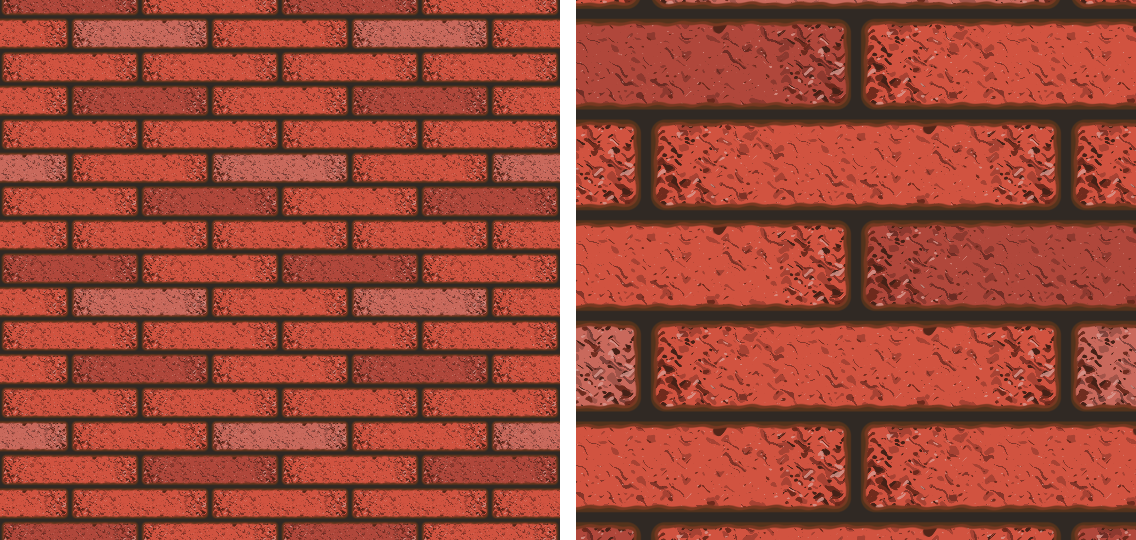
Left: the whole. Right: its middle third, enlarged.
This texture is drawn by a Shadertoy shader. Its source:

```glsl
vec3 hash3(vec2 p) {
    vec3 q = fract(vec3(p.xyx) * vec3(0.1031, 0.1030, 0.0973));
    q += dot(q, q.yxz + 33.33);
    return fract((q.xxy + q.yzz) * q.zyx);
}

// Cellular flecks: one dot of random size per cell, stretched by scale
float flecks(vec2 p, vec2 scale, float amount, float seed, float px) {
    vec2 q = p * scale, cell = floor(q);
    float d = 1.0;
    for (int j = -1; j <= 1; j++)
    for (int i = -1; i <= 1; i++) {
        vec2 c = cell + vec2(i, j);
        vec3 h = hash3(c + seed);
        d = min(d, length(q - c - h.xy) - amount * (h.z * 1.3 - 0.3));
    }
    float soft = px * 0.6 * min(scale.x, scale.y);
    return smoothstep(soft, -soft, d);
}

// Fired-clay colour, cycling every eight rows and two columns
vec3 brickColor(float row, float col) {
    float m = mod(row, 8.0);
    bool odd = mod(col, 2.0) > 0.5;
    if ((m == 0.0 && !odd) || ((m == 3.0 || m == 6.0) && odd)) return vec3(0.69, 0.28, 0.23);
    if ((m == 1.0 && odd) || (m == 5.0 && !odd)) return vec3(0.79, 0.41, 0.36);
    return vec3(0.82, 0.325, 0.25);
}

void mainImage(out vec4 fragColor, in vec2 fragCoord) {
    vec2 uv = fragCoord / iResolution.xy;
    float px = 16.095 / iResolution.y;

    // Running bond, rows counted from the top; one unit is a row height
    float r = (1.0 - uv.y) * 16.095 + 0.497;
    float row = floor(r);
    float c = uv.x * 4.0 + 0.5 * mod(row, 2.0);
    vec2 p = vec2((fract(c) - 0.5) * 4.165, 0.5 - fract(r));

    // Distance inward from the joint centre, with a ragged rim
    vec2 q = abs(p) - vec2(2.0825, 0.5) + 0.19;
    float inside = 0.19 - length(max(q, 0.0)) - min(max(q.x, q.y), 0.0);
    float ragged = inside + 0.007 * (sin(p.x * 11.0 + p.y * 7.0) + sin(p.x * 27.0 - p.y * 19.0));

    // Wear gathers at both ends and along the lower edge
    float ends = smoothstep(0.9, 2.0, abs(p.x));
    float wear = max(ends, 0.55 * smoothstep(-0.12, -0.42, p.y));
    vec2 w = p + 0.025 * sin(p.yx * vec2(29.0, 21.0)) + 0.012 * sin(p.yx * 53.0);
    vec2 slant = mat2(0.84, 0.54, -0.54, 0.84) * w;

    vec3 clay = brickColor(row, floor(c));
    vec3 col = clay;
    col = mix(col, clay * 0.8, flecks(slant, vec2(5.0, 11.0), 0.34 + 0.2 * wear, 7.0, px));
    col = mix(col, clay * 0.55, 0.8 * flecks(slant, vec2(2.2, 15.0), 0.27, 31.0, px));
    col = mix(col, vec3(0.40, 0.15, 0.10), 0.9 * flecks(w, vec2(7.0, 10.0), 0.12 + 0.34 * wear, 53.0, px));
    col = mix(col, vec3(0.27, 0.13, 0.09), flecks(w, vec2(9.0, 12.0), 0.40 * ends, 71.0, px));
    col = mix(col, vec3(0.85, 0.60, 0.56), 0.8 * flecks(w, vec2(8.0, 11.0), 0.07 + 0.27 * ends, 97.0, px));

    // Chip in the upper edge
    float chip = length((w - vec2(0.72, 0.37)) * vec2(1.0, 1.6)) - 0.075;
    col = mix(col, vec3(0.33, 0.15, 0.10), smoothstep(px, -px, chip));

    // Scorched rim, brown shoulder and dark mortar
    col = mix(vec3(0.47, 0.22, 0.13), col, smoothstep(-px, px, ragged - 0.112) );
    col = mix(vec3(0.33, 0.20, 0.11), col, smoothstep(-px, px, ragged - 0.082));
    col = mix(vec3(0.19, 0.16, 0.14), col, smoothstep(-px, px, inside - 0.050));
    fragColor = vec4(col, 1.0);
}
```
